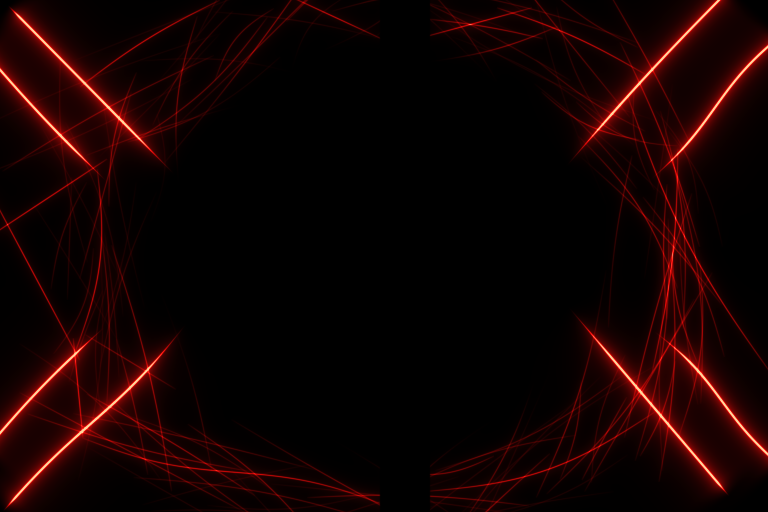
Reproduce this background procedurally as a Shadertoy shader.

```glsl
// Glowing red diagonal beams and tangled hot filaments around a dark oval.
#define FILAMENTS 130
#define RING_CENTER vec2(0.74, 0.51)
#define RING_RADII vec2(0.44, 0.40)
#define GAP_LEFT 0.742
#define GAP_RIGHT 0.840
#define BEAM_WIDTH 0.0023
#define STRAND_WIDTH 0.0015
#define BEAM_GLOW 0.50
#define BEAM_HAZE 0.17
#define STRAND_GLOW 0.16

const float PI = 3.14159;

float hash(float n) { return fract(sin(n * 127.1 + 3.7) * 43758.5); }

// Distance to a curved stroke from a to b (x) and position along it (y).
vec2 stroke(vec2 p, vec2 a, vec2 b, float bow, float wave) {
    vec2 chord = b - a;
    float len = length(chord);
    vec2 dir = chord / len;
    vec2 rel = p - a;
    float t = dot(rel, dir) / len;
    float s = clamp(t, 0.0, 1.0);
    float bend = bow * sin(PI * s) + wave * sin(2.0 * PI * s);
    float side = dot(rel, vec2(-dir.y, dir.x)) - bend;
    return vec2(length(vec2(side, (t - s) * len)), s);
}

float core(float d, float width) {
    float w = max(width, 0.65 / iResolution.y);
    return exp(-d * d / (w * w));
}

// Thick beam running from its outer end a to its tapered inner end b.
float beam(vec2 p, vec2 a, vec2 b, float bow, float wave) {
    vec2 k = stroke(p, a, b, bow, wave);
    float taper = smoothstep(0.0, 0.08, k.y) * smoothstep(1.0, 0.70, k.y);
    float body = 1.5 * core(k.x, BEAM_WIDTH * (0.4 + 0.6 * taper));
    float glow = BEAM_GLOW * exp(-k.x / 0.011);
    float haze = BEAM_HAZE * exp(-k.x / 0.042);
    return taper * (body + glow + haze);
}

// Fine strand fading out at both ends.
float strand(vec2 p, vec2 a, vec2 b, float bow, float wave) {
    vec2 k = stroke(p, a, b, bow, wave);
    float fade = sqrt(max(sin(PI * k.y), 0.0));
    return fade * (core(k.x, STRAND_WIDTH) + STRAND_GLOW * exp(-k.x / 0.011));
}

float beams(vec2 p) {
    float e = beam(p, vec2(0.015, 0.990), vec2(0.342, 0.658), 0.0, 0.0);
    e += beam(p, vec2(-0.040, 0.910), vec2(0.210, 0.644), -0.005, 0.0);
    e += beam(p, vec2(1.430, 1.026), vec2(1.105, 0.674), -0.005, 0.0);
    e += beam(p, vec2(1.530, 0.935), vec2(1.270, 0.648), -0.002, -0.007);
    e += beam(p, vec2(-0.035, 0.113), vec2(0.205, 0.362), 0.007, 0.0);
    e += beam(p, vec2(0.005, 0.000), vec2(0.365, 0.369), -0.004, 0.006);
    e += beam(p, vec2(1.425, 0.030), vec2(1.109, 0.402), 0.0, 0.0);
    e += beam(p, vec2(1.530, 0.085), vec2(1.275, 0.355), -0.004, 0.007);
    return e;
}

// Leading strands that tie the beams together.
float strands(vec2 p) {
    float e = strand(p, vec2(0.190, 0.670), vec2(0.146, 0.310), 0.027, 0.0);
    e += strand(p, vec2(0.143, 0.340), vec2(0.162, 0.145), 0.0, 0.0);
    e += strand(p, vec2(1.324, 0.710), vec2(1.273, 0.270), 0.014, 0.0);
    e += strand(p, vec2(1.225, 0.815), vec2(1.510, 0.265), -0.028, 0.0);
    e += strand(p, vec2(-0.030, 0.645), vec2(0.156, 0.296), 0.0, 0.0);
    e += strand(p, vec2(0.160, 0.145), vec2(0.760, 0.010), 0.0, -0.014);
    e += strand(p, vec2(0.830, 0.040), vec2(1.280, 0.196), -0.038, 0.0);
    e += strand(p, vec2(0.156, 0.830), vec2(0.430, 1.000), 0.010, 0.0);
    e += strand(p, vec2(0.970, 0.985), vec2(1.260, 0.855), 0.010, 0.0);
    e += strand(p, vec2(-0.040, 0.525), vec2(0.210, 0.690), 0.0, 0.0);
    e += strand(p, vec2(0.560, 1.010), vec2(0.780, 0.908), 0.0, 0.0);
    e += strand(p, vec2(0.800, 0.920), vec2(1.040, 0.985), 0.0, 0.0);
    return 0.60 * e;
}

// Random filaments laid roughly along the ring.
float filaments(vec2 p) {
    float e = 0.0;
    for (int i = 0; i < FILAMENTS; i++) {
        float n = float(i) * 7.0;
        float angle = 2.0 * PI * (float(i) + hash(n)) / float(FILAMENTS);
        vec2 radial = vec2(cos(angle), sin(angle));
        vec2 mid = RING_CENTER + RING_RADII * radial * (1.06 + 0.45 * hash(n + 1.0));
        vec2 tangent = RING_RADII * vec2(-radial.y, radial.x);
        float turn = atan(tangent.y, tangent.x) + 1.5 * (hash(n + 2.0) - 0.5);
        vec2 reach = vec2(cos(turn), sin(turn)) * mix(0.09, 0.27, hash(n + 3.0));
        float bow = 0.05 * (hash(n + 4.0) - 0.5);
        float power = hash(n + 5.0);
        e += mix(0.07, 0.42, power * power) * strand(p, mid - reach, mid + reach, bow, 0.0);
    }
    return e;
}

void mainImage(out vec4 fragColor, in vec2 fragCoord) {
    float px = 1.0 / iResolution.y;
    vec2 p = fragCoord * px;
    p.x += 0.75 - 0.5 * iResolution.x * px;

    // Keep the oval and the vertical gap dark.
    float oval = smoothstep(0.92, 1.18, length((p - RING_CENTER) / RING_RADII));
    float gap = smoothstep(px, -px, p.x - GAP_LEFT) + smoothstep(-px, px, p.x - GAP_RIGHT);
    float energy = beams(p) + oval * gap * (strands(p) + filaments(p));

    // Deep red rising to a pale orange core.
    float hot = smoothstep(0.75, 1.9, energy);
    vec3 color = vec3(1.0, 0.04, 0.03) * min(energy, 1.0) + vec3(0.0, 0.80, 0.58) * hot;
    fragColor = vec4(color, 1.0);
}
```
